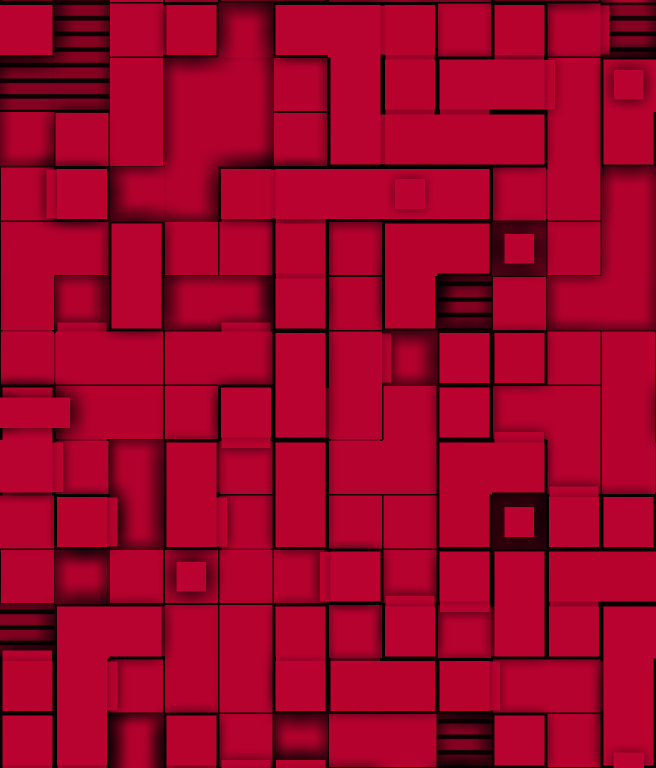
Write a Shadertoy shader that draws this background.

```glsl
float hash(vec2 p) {
    vec3 q = fract(vec3(p.xyx) * vec3(0.1031, 0.1030, 0.0973));
    q += dot(q, q.yzx + 33.33);
    return fract((q.x + q.y) * q.z);
}

// Cells follow pointers to a shared root, which joins them into larger blocks.
vec2 rootOf(vec2 cell) {
    for (int i = 0; i < 3; i++) {
        float h = hash(cell + 17.0);
        if (h < 0.19) cell.x += 1.0;
        else if (h < 0.38) cell.y += 1.0;
        else break;
    }
    return cell;
}

// Three storeys: pits, middle slabs and raised blocks.
float heightOf(vec2 root) {
    float h = hash(root + 71.0), vary = hash(root + 113.0);
    if (h < 0.20) return 0.08 * vary;
    return h < 0.63 ? 0.45 + 0.14 * vary : 0.82 + 0.18 * vary;
}

float joint(vec2 cell, vec2 root, float inset) {
    return rootOf(cell) == root ? 0.0 : inset;
}

// Blurred coverage of a box; abutting boxes add up without seams.
float softBox(vec2 p, vec4 box, float blur) {
    vec2 t = smoothstep(-blur, blur, p - box.xy) - smoothstep(-blur, blur, p - box.zw);
    return t.x * t.y;
}

bool inside(vec2 p, vec4 box) {
    return all(greaterThan(p, box.xy)) && all(lessThan(p, box.zw));
}

void mainImage(out vec4 fragColor, in vec2 fragCoord) {
    float scale = 12.0 / iResolution.x;
    vec2 centre = floor(fragCoord * scale) + 40.0;
    vec4 boxes[18];
    float heights[18];

    // Gather the slab and one extra piece from each nearby cell.
    for (int i = 0; i < 9; i++) {
        vec2 cell = centre + vec2(i % 3 - 1, i / 3 - 1);
        vec2 root = rootOf(cell);
        float h = heightOf(root);
        float inset = h > 0.7 ? 0.042 : h > 0.2 ? 0.014 : 0.0;
        boxes[i] = vec4(cell, cell + 1.0) + vec4(
            joint(cell - vec2(1, 0), root, inset),
            joint(cell - vec2(0, 1), root, inset),
            -joint(cell + vec2(1, 0), root, inset),
            -joint(cell + vec2(0, 1), root, inset));
        heights[i] = h;

        float kind = hash(cell + 211.0), pick = hash(cell + 307.0);
        vec2 mid = cell + 0.5, size = vec2(0.0);
        float extra = -1.0;
        if (kind < 0.06) {
            // Small cubes and bars on top
            size = pick < 0.35 ? vec2(0.27) : pick < 0.75 ? vec2(0.78, 0.28) : vec2(0.28, 0.78);
            extra = 1.2;
        } else if (kind < 0.48 && h > 0.2) {
            // Ledges that peek out from under a block
            float turn = floor(pick * 4.0) * 1.5708;
            mid += 0.2 * round(vec2(cos(turn), sin(turn)));
            size = vec2(0.45);
            extra = h - 0.13;
        }
        boxes[i + 9] = vec4(mid - size, mid + size);
        heights[i + 9] = extra;
    }

    vec3 color = vec3(0.0);
    for (int s = 0; s < 4; s++) {
        vec2 p = (fragCoord + vec2(s % 2, s / 2) * 0.5 - 0.25) * scale + 40.0;

        // Topmost surface
        float top = -0.3;
        for (int i = 0; i < 18; i++)
            if (inside(p, boxes[i])) top = max(top, heights[i]);

        // Soft shade from everything higher
        float shade = 0.0;
        for (int i = 0; i < 18; i++) {
            float rise = heights[i] - top;
            if (rise > 0.001) shade += rise * softBox(p, boxes[i], 0.1 + 0.42 * min(rise, 1.0));
        }
        float light = exp(-2.8 * shade) * (0.96 + 0.04 * clamp(top, 0.0, 1.0));

        // Slatted pits
        vec2 root = rootOf(floor(p));
        if (top >= 0.0 && top < 0.1 && hash(root + 401.0) < 0.25) {
            float slat = abs(fract(p.y * 3.5) - 0.5);
            light *= 0.75 * (1.0 - 0.9 * smoothstep(0.3, 0.4, slat));
        }
        color += vec3(0.725, 0.006, 0.183) * light * 0.25;
    }
    fragColor = vec4(color, 1.0);
}
```
